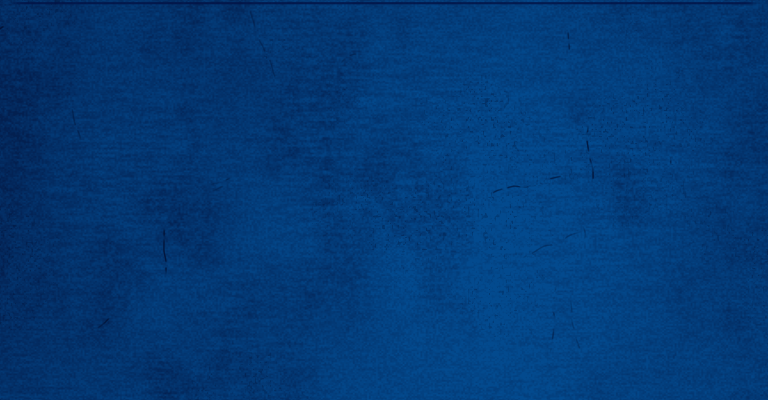
A Shadertoy shader for this texture:

```glsl
const vec3 SHADOW_BLUE = vec3(0.010, 0.125, 0.315);
const vec3 LIGHT_BLUE = vec3(0.010, 0.290, 0.555);
const vec3 SCRATCH_BLUE = vec3(0.008, 0.055, 0.190);
const vec3 EDGE_LINE_BLUE = vec3(0.005, 0.070, 0.270);
const vec2 GLOW_CENTER = vec2(0.64, 0.28);
const vec2 GLOW_STRETCH = vec2(1.0, 0.42);
const float GLOW_LEVEL = 0.96;
const float GLOW_FALLOFF = 0.95;
const float CLOUD_AMOUNT = 0.38;
const float STAIN_AMOUNT = 0.20;
const float WEAVE_AMOUNT = 0.22;
const float GRAIN_AMOUNT = 0.34;
const float CHIP_AMOUNT = 0.30;
const float WEAVE_ROWS = 170.0;
const float GRAIN_ROWS = 250.0;
const int SCRATCH_COUNT = 16;
const float SCRATCH_WIDTH = 0.0012;
const float EDGE_LINE_HEIGHT = 0.992;

float hash(vec2 p) {
    vec3 q = fract(p.xyx * 0.1031);
    q += dot(q, q.yzx + 33.33);
    return fract((q.x + q.y) * q.z);
}

float noise(vec2 p) {
    vec2 cell = floor(p), f = fract(p);
    f = f * f * (3.0 - 2.0 * f);
    float low = mix(hash(cell), hash(cell + vec2(1, 0)), f.x);
    float high = mix(hash(cell + vec2(0, 1)), hash(cell + vec2(1, 1)), f.x);
    return mix(low, high, f.y);
}

float fbm(vec2 p) {
    float sum = 0.0, weight = 0.5;
    for (int i = 0; i < 6; i++) {
        sum += weight * noise(p);
        p = mat2(0.8, 0.6, -0.6, 0.8) * p * 2.03 + 17.0;
        weight *= 0.55;
    }
    return sum / 1.08;
}

// Broken, wavering hairlines, mostly upright
float scratches(vec2 p, float aspect, float pixel) {
    float ink = 0.0;
    for (int i = 0; i < SCRATCH_COUNT; i++) {
        float id = float(i) + 1.0;
        vec2 start = vec2(hash(vec2(id, 3.1)) * aspect, hash(vec2(id, 7.7)));
        float angle = mix(-0.15, 0.35, hash(vec2(id, 11.3)));
        angle += step(0.85, hash(vec2(id, 23.9))) * -1.2;
        float halfLength = mix(0.02, 0.12, hash(vec2(id, 15.1)));
        vec2 axis = vec2(-sin(angle), cos(angle));
        vec2 q = p - start;
        float along = dot(q, axis);
        float across = dot(q, vec2(axis.y, -axis.x));
        across += 0.012 * (noise(vec2(along * 28.0, id * 9.0)) - 0.5);
        float body = 1.0 - smoothstep(0.0, SCRATCH_WIDTH + pixel, abs(across));
        float ends = 1.0 - smoothstep(halfLength * 0.7, halfLength, abs(along));
        float gaps = smoothstep(0.3, 0.65, noise(vec2(along * 75.0, id * 5.0)));
        float strength = mix(0.25, 0.85, hash(vec2(id, 19.4)));
        ink = max(ink, body * ends * gaps * strength);
    }
    return ink;
}

// Tiny dark pits gathered where the surface is worn
float chips(vec2 p) {
    float worn = smoothstep(0.48, 0.70, fbm(p * 3.0 + 61.0));
    return worn * smoothstep(0.74, 0.92, noise(p * vec2(210.0, 170.0)));
}

void mainImage(out vec4 fragColor, in vec2 fragCoord) {
    vec2 uv = fragCoord / iResolution.xy;
    vec2 p = fragCoord / iResolution.y;
    float aspect = iResolution.x / iResolution.y;
    float pixel = 1.0 / iResolution.y;

    // Broad light and cloudy wear
    float tone = GLOW_LEVEL - GLOW_FALLOFF * length((uv - GLOW_CENTER) * GLOW_STRETCH);
    tone += CLOUD_AMOUNT * (fbm(p * vec2(3.4, 2.6) + 4.0) - 0.5);
    float stain = smoothstep(0.45, 0.8, fbm(p * vec2(7.0, 4.0) + 30.0));
    float speckle = noise(p * 130.0 + 8.0);
    tone -= STAIN_AMOUNT * stain * (0.3 + 1.4 * speckle);

    // Fine horizontal weave and grain
    float weave = noise(vec2(p.x * 22.0, p.y * WEAVE_ROWS)) - 0.5;
    float weavePatch = 0.4 + noise(p * 5.0 + 12.0);
    tone += WEAVE_AMOUNT * weave * weavePatch;
    tone += GRAIN_AMOUNT * (noise(p * vec2(0.9, 1.0) * GRAIN_ROWS) - 0.5);
    vec3 color = mix(SHADOW_BLUE, LIGHT_BLUE, clamp(tone, 0.0, 1.0));

    // Damage
    float damage = max(scratches(p, aspect, pixel), CHIP_AMOUNT * chips(p));
    color = mix(color, SCRATCH_BLUE, damage);

    // Thin dark line along the top
    float line = 1.0 - smoothstep(0.001, 0.002 + pixel, abs(uv.y - EDGE_LINE_HEIGHT));
    line *= smoothstep(0.01, 0.03, uv.x) * (1.0 - smoothstep(0.97, 0.99, uv.x));
    color = mix(color, EDGE_LINE_BLUE, 0.8 * line);

    fragColor = vec4(color, 1.0);
}
```
